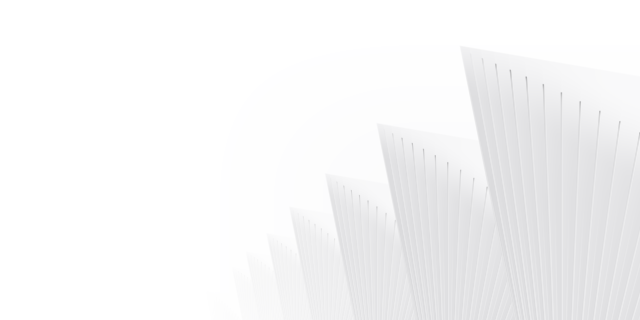
A WebGL 2 fragment shader for this background:

```glsl
#version 300 es
precision highp float;
// A row of pleated white paper fans receding to the lower left on white.
// Each fan is a ruled sheet: pleat lines converge downward, so inverting the
// ruling gives a pleat index per pixel; fans are painted from far to near.

uniform vec2 u_resolution;
out vec4 outColor;

#define FAN_COUNT 8
#define PLEAT_STEP 0.0273    // width of the first pleat
#define PLEAT_GROWTH 0.0026  // widening of later pleats
#define FAN_DEPTH 0.857      // height over which the pleats converge
#define FOOT_SHIFT 0.172     // rightward lean of the left edge
#define CONVERGENCE 0.54     // how much the pleats narrow at the foot
#define SHEET_SLOPE 0.17     // descent of the top edge
#define SLIT_DARKNESS 0.30
#define FOLD_BRIGHTNESS 0.34

const vec3 WHITE = vec3(1.0);
const vec3 SHEET = vec3(0.966, 0.966, 0.970);
const vec3 PAPER_LIGHT = vec3(0.938, 0.938, 0.944);
const vec3 PAPER_SHADE = vec3(0.862, 0.862, 0.870);

// Top left corner (xy) and scale (z) of each fan, near to far
const vec3 FANS[FAN_COUNT] = vec3[](
    vec3(1.437, 0.857, 1.00), vec3(1.177, 0.615, 0.70),
    vec3(1.016, 0.458, 0.51), vec3(0.904, 0.354, 0.38),
    vec3(0.833, 0.271, 0.29), vec3(0.768, 0.214, 0.23),
    vec3(0.724, 0.167, 0.19), vec3(0.643, 0.094, 0.16));

// Soft line of given half width, dimmed when thinner than a pixel
float stroke(float d, float halfWidth, float aa) {
    return (1.0 - smoothstep(halfWidth, halfWidth + aa, abs(d)))
         * min(1.0, 2.0 * halfWidth / aa + 0.3);
}

// Paper colour and coverage; q is fan space, x right and y down
vec4 paperFan(vec2 q, float tipSlope, float aa) {
    // Undo the ruling to find the pleat
    float s = clamp(q.y / FAN_DEPTH, 0.0, 1.2);
    float narrowing = 1.0 - CONVERGENCE * s;
    float u = (q.x - FOOT_SHIFT * s) / narrowing;
    float along = max(u, 0.0);
    float pleat = (sqrt(PLEAT_STEP * PLEAT_STEP + 4.0 * PLEAT_GROWTH * along)
                 - PLEAT_STEP) / (2.0 * PLEAT_GROWTH);
    float nearest = floor(pleat + 0.5);
    float spacing = (PLEAT_STEP + 2.0 * PLEAT_GROWTH * pleat) * narrowing;
    float d = (pleat - nearest) * spacing;

    // Depth below the row of pleat tips
    float tipU = nearest * (PLEAT_STEP + PLEAT_GROWTH * nearest);
    float belowTip = q.y - tipSlope * tipU - 0.012;
    float depth = max(belowTip, 0.0);
    float body = smoothstep(-0.08, 0.17, q.y - tipSlope * along);

    // Pleat faces, gently shaded toward their right side
    float face = fract(pleat);
    float faceTone = smoothstep(0.0, 0.9, face) * (1.0 - smoothstep(0.93, 1.0, face));
    float shade = 0.42 + 0.20 * faceTone;
    shade += 0.24 * exp(-along * 7.0) + 0.16 * smoothstep(0.15, 0.6, s);
    shade -= 0.28 * smoothstep(0.35, 0.7, along) * (1.0 - s);
    vec3 col = mix(SHEET, mix(PAPER_LIGHT, PAPER_SHADE, clamp(shade, 0.0, 1.0)), body);

    // Fine bright folds, growing clearer toward the foot
    float fold = stroke(d - 0.002, 0.0007, aa);
    float midFold = stroke((face - 0.5) * spacing, 0.0004, aa);
    col = mix(col, WHITE, fold * body * FOLD_BRIGHTNESS * (0.6 + 0.6 * s));
    col = mix(col, WHITE, midFold * smoothstep(0.5, 0.95, s) * FOLD_BRIGHTNESS);

    // Dark slits that open at the tips and close downward
    float opened = smoothstep(-aa, aa, belowTip);
    float slit = stroke(d + 0.001, 0.0010, aa) * opened;
    float slitFade = 0.40 * exp(-depth * 11.0) + 0.65 * exp(-depth * 90.0) + 0.03;
    col -= SLIT_DARKNESS * slit * slitFade * smoothstep(0.5, 5.0, nearest + 0.3);

    // Silhouette with a softly shaded left rim
    col -= 0.022 * exp(-along * 60.0) * smoothstep(0.0, 0.15, q.y);
    float cover = smoothstep(-aa, aa, u * narrowing)
                * smoothstep(-aa, aa, q.y - SHEET_SLOPE * q.x);
    float sheetAlpha = mix(1.0, 0.6, smoothstep(0.2, 0.55, along));
    return vec4(col, cover * mix(sheetAlpha, 1.0, body));
}

void main() {
    vec2 p = gl_FragCoord.xy / u_resolution.y;
    float pixel = 1.0 / u_resolution.y;

    // White ground with a trace of grey behind the fans
    float haze = smoothstep(0.5, 1.3, p.x) * smoothstep(1.0, 0.4, p.y);
    vec3 col = WHITE - vec3(0.014, 0.014, 0.011) * haze;

    for (int k = FAN_COUNT - 1; k >= 0; k--) {
        vec3 fan = FANS[k];
        vec2 q = vec2(p.x - fan.x, fan.y - p.y) / fan.z;
        float tipSlope = min(0.42 + 0.09 * float(k), 0.65);
        vec4 paper = paperFan(q, tipSlope, pixel / fan.z);
        // Distant fans dissolve into the white
        float presence = mix(0.16, 1.0, smoothstep(0.66, 1.14, fan.x));
        presence *= smoothstep(0.62, 0.85, p.x + 0.25 * fan.z);
        col = mix(col, mix(WHITE, paper.rgb, presence), paper.a);
    }
    outColor = vec4(clamp(col, 0.0, 1.0), 1.0);
}
```
